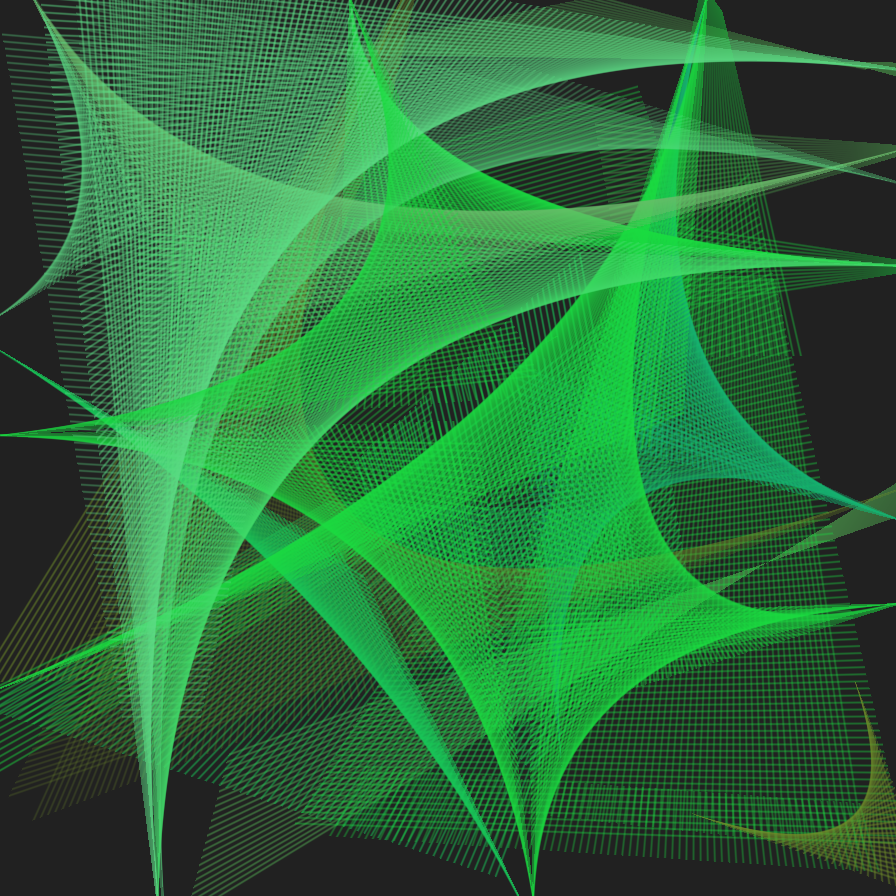
A three.js fragment shader for this background:

```glsl
varying vec2 vUv;

#define SPACING 0.0080
#define HALF_WIDTH 0.00105
#define OVERHANG 0.05
#define EDGE_SOFT 0.0025
#define BODY 0.78
#define BACKDROP vec3(0.13, 0.13, 0.13)
#define MINT vec3(0.36, 0.86, 0.52)
#define GREEN vec3(0.10, 0.86, 0.25)
#define TEAL vec3(0.08, 0.70, 0.44)
#define OLIVE vec3(0.44, 0.56, 0.16)
#define SAGE vec3(0.30, 0.62, 0.30)

vec3 color = BACKDROP;

float cross2(vec2 a, vec2 b) {
  return a.x * b.y - a.y * b.x;
}

// Coverage of the thread at parameter t; slope is the rate of the line equation.
float thread(vec2 p, vec2 a0, vec2 a1, vec2 b0, vec2 b1, float t, float slope, float count) {
  if (t < -0.5 / count || t > 1.0 + 0.5 / count) return 0.0;
  vec2 start = mix(a0, a1, t);
  vec2 span = mix(b0, b1, t) - start;
  float along = dot(p - start, span) / dot(span, span);
  float inside = step(abs(along - 0.5), 0.5 + OVERHANG);
  float gap = slope / (length(span) * count) + 1e-6;
  float dist = abs(fract(t * count + 0.5) - 0.5) * gap;
  float line = 1.0 - smoothstep(0.0, 2.0 * HALF_WIDTH, dist);
  float density = 2.0 * HALF_WIDTH / gap;
  float glow = mix(BODY, 1.0, smoothstep(0.4, 1.4, density));
  return inside * glow * mix(line, 1.0 - exp(-density), smoothstep(0.4, 1.2, density));
}

// Threads between two points that slide a0 to a1 and b0 to b1.
// The threads through p are the roots of a quadratic in t.
void strings(vec2 a0, vec2 a1, vec2 b0, vec2 b1, vec3 tint, float alpha) {
  vec2 p = vUv;
  vec2 span = b0 - a0;
  vec2 slide = a1 - a0;
  vec2 turn = b1 - b0 - slide;
  float qa = -cross2(turn, slide);
  float qb = cross2(turn, p - a0) - cross2(span, slide);
  float qc = cross2(span, p - a0);
  if (abs(qa) < 1e-6) qa = 1e-6;

  // Soften the curve that bounds the threads.
  float disc = qb * qb - 4.0 * qa * qc;
  float beyond = max(-disc, 0.0) / (4.0 * abs(qa) * length(span + turn * 0.5));
  float fade = 1.0 - smoothstep(0.0, EDGE_SOFT, beyond);
  if (fade <= 0.0) return;

  float slope = sqrt(max(disc, 0.0));
  float q = -0.5 * (qb + (qb < 0.0 ? -slope : slope));
  if (abs(q) < 1e-7) q = 1e-7;
  float count = floor(max(length(slide), length(b1 - b0)) / SPACING) + 1.0;
  float first = thread(p, a0, a1, b0, b1, q / qa, slope, count);
  float second = thread(p, a0, a1, b0, b1, qc / q, slope, count);
  color = mix(color, tint, alpha * fade * first);
  color = mix(color, tint, alpha * fade * second);
}

// Threads tangent to the curve from tip a to tip c, pulled toward b.
void bend(vec2 a, vec2 b, vec2 c, vec3 tint, float alpha) {
  strings(a, b, b, c, tint, alpha);
}

void main() {
  // Tips shared by several curves
  vec2 topLeft = vec2(0.391, 1.0);
  vec2 topRight = vec2(0.788, 1.0);
  vec2 leftTip = vec2(0.0, 0.514);
  vec2 lowLeft = vec2(0.0, 0.232);
  vec2 rightTip = vec2(1.0, 0.703);
  vec2 lowRight = vec2(1.0, 0.326);
  vec2 tealTip = vec2(1.0, 0.421);
  vec2 bottomTip = vec2(0.595, 0.0);
  vec2 mintTip = vec2(0.176, 0.0);
  vec3 jade = mix(TEAL, GREEN, 0.5);

  // Faint fans and loose meshes
  strings(vec2(0.449, 1.0), vec2(0.417, 0.83), vec2(0.0, 0.275), vec2(0.17, 0.27), OLIVE, 0.65);
  strings(vec2(0.245, 0.0), vec2(0.29, 0.17), vec2(1.0, 0.46), vec2(0.99, 0.42), SAGE, 0.7);
  strings(vec2(0.39, 0.94), vec2(0.68, 1.0), vec2(1.0, 0.93), vec2(1.0, 0.915), SAGE, 0.6);
  strings(vec2(0.0, 0.22), vec2(0.56, 0.04), vec2(0.35, 0.43), vec2(0.70, 0.41), jade, 0.65);
  strings(vec2(0.0, 0.235), vec2(0.0, 0.14), vec2(0.36, 0.41), vec2(0.43, 0.39), GREEN, 0.6);
  strings(vec2(0.83, 0.80), vec2(0.98, 0.06), vec2(0.70, 0.69), vec2(0.36, 0.08), GREEN, 0.5);
  strings(vec2(0.59, 0.12), vec2(0.96, 0.08), vec2(0.74, 0.67), vec2(0.87, 0.66), GREEN, 0.45);
  strings(vec2(0.37, 0.07), vec2(0.98, 0.03), vec2(0.41, 0.14), vec2(0.96, 0.10), GREEN, 0.45);
  strings(vec2(0.78, 1.0), vec2(0.81, 0.97), vec2(0.70, 0.62), vec2(0.89, 0.62), GREEN, 0.5);
  strings(vec2(0.33, 0.50), vec2(0.38, 0.42), vec2(0.47, 0.62), vec2(0.48, 0.49), GREEN, 0.5);
  strings(vec2(0.46, 0.83), vec2(0.64, 0.72), vec2(0.70, 0.90), vec2(0.76, 0.75), GREEN, 0.5);
  strings(vec2(1.0, 0.71), vec2(1.0, 0.695), vec2(0.74, 0.75), vec2(0.74, 0.655), GREEN, 0.5);
  strings(vec2(1.0, 0.838), vec2(1.0, 0.825), vec2(0.68, 0.86), vec2(0.70, 0.74), SAGE, 0.55);

  // Mesh inside the star
  strings(vec2(0.40, 0.48), vec2(0.65, 0.70), vec2(0.44, 0.35), vec2(0.71, 0.36), jade, 0.75);
  strings(vec2(0.38, 0.41), vec2(0.60, 0.15), vec2(0.70, 0.66), vec2(0.76, 0.34), jade, 0.7);

  // Olive and teal curves
  bend(vec2(0.449, 1.0), vec2(0.057, 0.128), vec2(1.0, 0.453), OLIVE, 0.3);
  bend(vec2(0.781, 0.089), vec2(1.029, 0.01), vec2(0.957, 0.232), OLIVE, 0.6);
  bend(tealTip, vec2(0.594, 0.586), vec2(0.625, 0.167), TEAL, 0.5);
  bend(topRight, vec2(0.661, 0.534), tealTip, TEAL, 0.8);

  // Green star
  bend(vec2(0.0, 0.609), vec2(0.388, 0.367), vec2(0.579, 0.0), jade, 0.75);
  bend(topRight, vec2(0.727, 0.525), lowLeft, GREEN, 0.68);
  bend(topRight, vec2(0.549, 0.217), lowRight, GREEN, 0.6);
  bend(lowRight, vec2(0.609, 0.301), bottomTip, GREEN, 0.68);
  bend(leftTip, vec2(0.51, 0.505), bottomTip, GREEN, 0.65);
  bend(topLeft, vec2(0.411, 0.745), rightTip, GREEN, 0.75);

  // Pale sweeps across the upper left
  strings(vec2(0.02, 0.96), vec2(0.14, 0.2), vec2(0.37, 0.93), vec2(0.22, 0.2), MINT, 0.45);
  bend(vec2(0.039, 1.0), vec2(0.262, 0.637), vec2(1.0, 0.831), SAGE + 0.12, 0.6);
  bend(vec2(0.039, 1.0), vec2(0.163, 0.759), vec2(0.0, 0.648), MINT, 0.5);
  bend(vec2(1.0, 0.796), vec2(0.125, 1.016), vec2(0.182, 0.0), MINT, 0.4);
  bend(rightTip, vec2(0.194, 0.737), mintTip, mix(GREEN, MINT, 0.6), 0.7);
  bend(vec2(1.0, 0.922), vec2(0.086, 1.031), mintTip, MINT, 0.65);
  bend(topLeft, vec2(0.573, 0.578), leftTip, GREEN, 0.55);

  gl_FragColor = vec4(color, 1.0);
}
```
